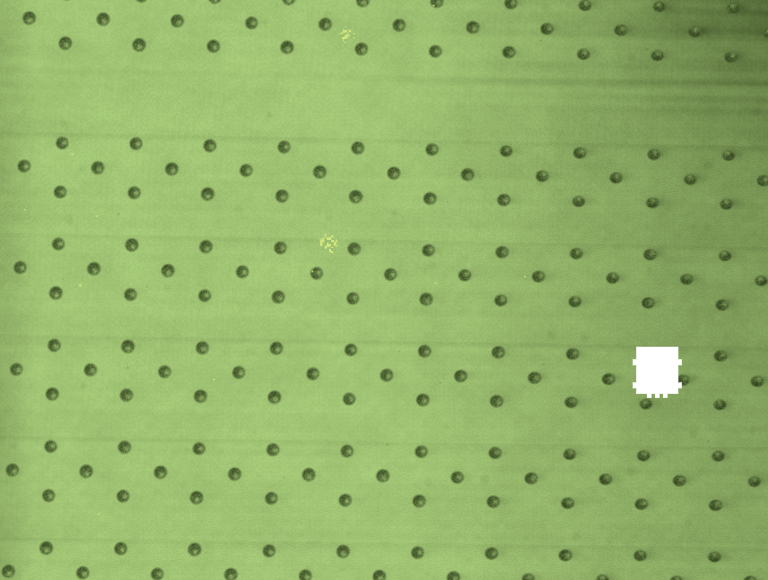
Give the GLSL for this texture, as a WebGL 2 fragment shader.

```glsl
#version 300 es
precision highp float;

uniform vec2 u_resolution;
out vec4 fragColor;

const float HEIGHT = 578.0;        // canvas height in design units
const float GROUP_PITCH = 101.0;   // distance between bands of three rows
const float ROW_PITCH = 24.5;
const float WIDE_GAP = 47.0;       // extra bare strip below the first band
const vec3 LIGHT_GREEN = vec3(0.63, 0.77, 0.455);
const vec3 DARK_GREEN = vec3(0.23, 0.30, 0.14);
const vec3 PALE_YELLOW = vec3(0.86, 0.93, 0.50);

float hash(vec2 p) {
    return fract(sin(dot(p, vec2(127.1, 311.7))) * 43758.5453);
}

float noise(vec2 p) {
    vec2 i = floor(p), f = fract(p);
    f = f * f * (3.0 - 2.0 * f);
    return mix(mix(hash(i), hash(i + vec2(1, 0)), f.x),
               mix(hash(i + vec2(0, 1)), hash(i + vec2(1, 1)), f.x), f.y);
}

float cover(float dist, float soft) {
    return 1.0 - smoothstep(-soft, soft, dist);
}

float box(vec2 p, vec2 halfSize) {
    vec2 d = abs(p) - halfSize;
    return length(max(d, 0.0)) + min(max(d.x, d.y), 0.0);
}

// Height below the first full row, following the tilt of the rows
float rowHeight(vec2 p) {
    return p.y - 142.0 - (p.x - 60.0) * (0.0215 - 0.000014 * p.y);
}

// Uneven lighting, seams and streaks of the sheet; 0 is light, 1 is dark
float sheetTone(vec2 p, float v) {
    float right = smoothstep(330.0, 800.0, p.x);
    float tone = 0.42 * right * mix(1.1, 0.6, p.y / HEIGHT);
    tone += 0.28 * smoothstep(560.0, 800.0, p.x) * smoothstep(210.0, 0.0, p.y);
    tone += 0.20 * smoothstep(45.0, -10.0, p.x);
    float top = smoothstep(-20.0, -60.0, v);
    float streak = noise(vec2(p.x * 0.004, v * 0.16)) - 0.5;
    tone += streak * (0.05 + 0.16 * right * top);
    float seam = mod(v + 10.0, GROUP_PITCH) - 2.0;
    tone += 0.055 * exp(-seam * seam * 0.12) * step(-20.0, v);
    tone += 0.09 * exp(-pow((v + 72.0) * 0.3, 2.0)) * (0.4 + right);
    tone += 0.07 * (noise(p * 0.03) - 0.5) + 0.05 * (noise(p * 0.12) - 0.5);
    tone += 0.10 * (noise(p * 0.75) - 0.5);
    return tone + 0.012 * sin(p.x * 1.6) * sin(p.y * 1.6);
}

// Recessed stud: x is the tone, y the coverage
vec2 stud(vec2 d, float seed, float side, float soft) {
    d += vec2(seed - 0.5, fract(seed * 7.3) - 0.5) * 0.9;
    float r = length(d * vec2(1.0, 1.0 + 0.18 * side));
    float body = cover(r - 6.1 - 0.5 * seed, soft + 0.7);
    float angle = mix(0.6, -1.2, side) + (seed - 0.5) * 1.6;
    vec2 lit = vec2(cos(angle), sin(angle));
    float glint = cover(length(d - lit * 2.0) - 2.2, 1.8);
    float tone = 0.74 - 0.15 * dot(d, lit) / 6.0 + 0.12 * side;
    tone -= glint * (0.40 - 0.12 * side);
    tone += 0.30 * (noise(d * 0.8 + seed * 90.0) - 0.5);
    return vec2(tone, body);
}

// Staggered studs, three rows to a band
vec2 studField(vec2 p, float v, float side, float soft) {
    float shifted = v < -25.0 ? min(v + WIDE_GAP, -28.0) : v;
    float band = floor((shifted + 25.0) / GROUP_PITCH);
    float local = shifted - band * GROUP_PITCH;
    float row = clamp(round(local / ROW_PITCH), 0.0, 2.0);
    float pitch = 73.75 + 0.0004 * p.y;
    float u = (p.x - 67.0 + 0.0375 * p.y) / pitch + 0.5 * mod(row, 2.0);
    vec2 d = vec2((u - round(u)) * pitch, local - row * ROW_PITCH);
    float seed = hash(vec2(round(u), band * 3.0 + row));
    vec2 s = stud(d, seed, side, soft);
    vec2 smear = (d - vec2(5.0, -1.0)) / vec2(11.0, 6.0);
    float shadow = exp(-dot(smear, smear) * 1.5) * (0.04 + 0.16 * side);
    return vec2(mix(shadow, s.x, s.y), s.y);
}

// Small round marks, one for some of the cells
float scatter(vec2 p, float cell, float radius, float chance, float soft) {
    vec2 id = floor(p / cell);
    vec2 at = 0.2 + 0.6 * vec2(hash(id + 3.1), hash(id + 8.7));
    float size = radius * (0.6 + 0.6 * hash(id + 5.3));
    float dist = length(p - (id + at) * cell) - size;
    return cover(dist, soft) * step(hash(id + 1.9), chance);
}

// Flaked paint inside a soft round patch
float flakes(vec2 p, vec2 center, float radius) {
    float falloff = exp(-dot(p - center, p - center) / (radius * radius));
    return smoothstep(0.62, 0.85, noise(p * 0.45) * 0.75 + falloff * 0.35) * smoothstep(0.15, 0.5, falloff);
}

// Blank white tag with short side tabs and feet
float tag(vec2 p) {
    float d = box(p, vec2(21.0, 23.5));
    d = min(d, box(vec2(p.x, abs(p.y - 3.5) - 11.5), vec2(24.5, 3.0)));
    float foot = p.x - 8.0 * clamp(round(p.x / 8.0), -1.0, 1.0);
    return min(d, box(vec2(foot, p.y - 24.0), vec2(2.3, 3.5)));
}

void main() {
    float unit = HEIGHT / u_resolution.y;
    vec2 p = gl_FragCoord.xy * unit;
    p.y = HEIGHT - p.y;
    float v = rowHeight(p);
    float side = smoothstep(300.0, 720.0, p.x);

    // Sheet with smudges, then studs
    float tone = sheetTone(p, v);
    tone += 0.07 * scatter(p + 11.0, 52.0, 4.0, 0.22, 2.0);
    tone += 0.22 * scatter(p, 83.0, 1.0, 0.25, unit);
    vec2 studs = studField(p, v, side, unit);
    tone = mix(tone + studs.x, studs.x, studs.y);
    vec3 color = mix(LIGHT_GREEN, DARK_GREEN, clamp(tone, -0.12, 1.15));

    // Bright wear and the tag
    float wear = flakes(p, vec2(328.0, 242.0), 11.0) + 0.8 * flakes(p, vec2(345.0, 34.0), 9.0);
    wear += 0.8 * scatter(p + 29.0, 71.0, 1.0, 0.16, unit);
    color = mix(color, PALE_YELLOW, clamp(wear, 0.0, 0.85));
    color = mix(color, vec3(1.0), cover(tag(p - vec2(655.0, 369.0)), 0.7 * unit));
    fragColor = vec4(color, 1.0);
}
```
